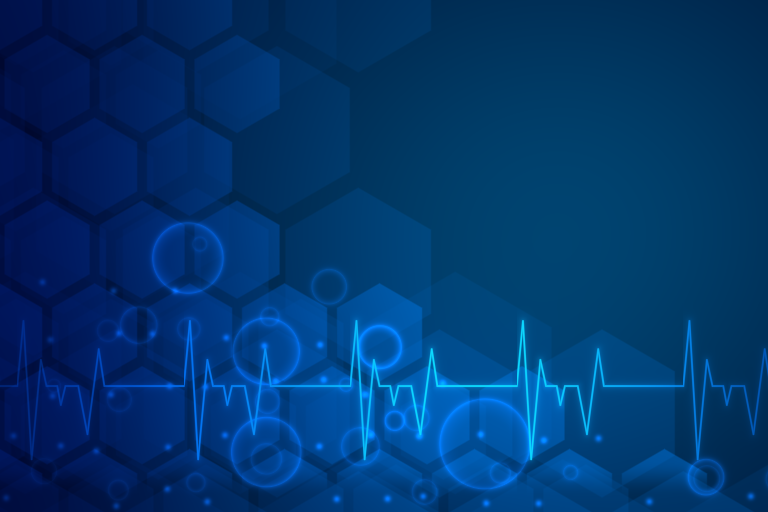
Reproduce this background procedurally as a Shadertoy shader.

```glsl
// Deep blue backdrop: layered hexagon lattices, bubbles and a glowing pulse line.
// Positions are in canvas heights, origin at the lower left.
#define HEX_STEP 0.1855
#define HEX_FILL 0.448
#define HEX_ALPHA 0.42
#define PULSE_Y 0.246
#define PULSE_START 0.371
#define PULSE_PERIOD 0.3252
#define PULSE_WIDTH 0.0013
#define BUBBLE_GLOW 0.30
#define DOT_GLOW 0.55

const vec3 NIGHT = vec3(0.0, 0.07, 0.20);
const vec3 TEAL  = vec3(0.0, 0.265, 0.44);
const vec3 AZURE = vec3(0.03, 0.42, 0.95);
const vec3 CYAN  = vec3(0.05, 0.87, 1.0);

float pixel() { return 1.0 / iResolution.y; }

vec3 hash32(vec2 cell) {
    vec3 h = fract(cell.xyx * vec3(0.1031, 0.1030, 0.0973));
    h += dot(h, h.yxz + 33.33);
    return fract((h.xxy + h.yzz) * h.zyx);
}

vec3 background(vec2 p) {
    vec2 toCore = (p - vec2(1.09, 0.55)) * vec2(1.0, 1.1);
    vec3 col = mix(NIGHT, TEAL, exp(-2.2 * dot(toCore, toCore)));
    col *= mix(vec3(0.0, 0.3, 0.8), vec3(1.0), smoothstep(-0.05, 0.5, p.x));
    vec2 toGlow = (p - vec2(0.85, 0.17)) * vec2(1.0, 1.7);
    return col + vec3(0.0, 0.04, 0.10) * exp(-9.0 * dot(toGlow, toGlow));
}

// Coverage of a lattice of upright hexagons, cut off along a bent right border
float hexLattice(vec2 p, vec2 origin, float size, float border) {
    vec2 period = size * vec2(1.0, 1.744);
    vec2 q = (p - origin) / period;
    vec2 even = round(q) * period + origin;
    vec2 odd = (round(q - 0.5) + 0.5) * period + origin;
    vec2 center = distance(p, even) < distance(p, odd) ? even : odd;
    if (center.x > border + 1.65 * max(0.0, 0.512 - center.y)) return 0.0;
    vec2 a = abs(p - center);
    float d = max(a.x, 0.5 * a.x + 0.866 * a.y) - HEX_FILL * size;
    float shade = 0.85 + 0.3 * (p.x - center.x + p.y - center.y) / size;
    return shade * smoothstep(pixel(), -pixel(), d);
}

// Thin circle with a soft rim of light on its inside
float bubble(vec2 p, vec2 center, float radius) {
    float d = length(p - center) - radius;
    float rim = smoothstep(-0.45 * radius, 0.0, d) * smoothstep(pixel(), -pixel(), d);
    return exp(-abs(d) / 0.004) + 0.35 * rim;
}

// Small bubbles and light dots, one candidate per cell, in the lower left
vec2 scatter(vec2 p, float size) {
    vec2 cell = floor(p / size);
    vec3 h = hash32(cell + 7.0);
    vec2 center = (cell + 0.25 + 0.5 * h.xy) * size;
    float inside = step(center.y, 0.68 - 0.4 * center.x);
    float ring = bubble(p, center, size * mix(0.08, 0.22, h.z)) * step(0.35, h.x);
    float dot2 = exp(-pow(length(p - center) / 0.0065, 2.0)) * step(0.25, h.y);
    return inside * vec2(ring, dot2) * mix(0.4, 1.0, smoothstep(0.0, 0.7, center.x));
}

float segment(vec2 p, vec2 a, vec2 b) {
    vec2 ab = b - a;
    return length(p - a - ab * clamp(dot(p - a, ab) / dot(ab, ab), 0.0, 1.0));
}

// Distance to one heartbeat, repeated along x
float pulse(vec2 p) {
    vec2 beat[13] = vec2[13](
        vec2(-0.012, 0.0), vec2(0.0, 0.127), vec2(0.016, -0.143), vec2(0.034, 0.051),
        vec2(0.045, 0.0), vec2(0.066, 0.0), vec2(0.073, -0.037), vec2(0.082, 0.0),
        vec2(0.107, 0.0), vec2(0.125, -0.094), vec2(0.147, 0.072), vec2(0.158, 0.0),
        vec2(PULSE_PERIOD - 0.012, 0.0));
    vec2 q = vec2(mod(p.x - PULSE_START + 0.012, PULSE_PERIOD) - 0.012, p.y - PULSE_Y);
    float d = 1.0;
    for (int i = 0; i < 12; i++) d = min(d, segment(q, beat[i], beat[i + 1]));
    return d;
}

void mainImage(out vec4 fragColor, in vec2 fragCoord) {
    vec2 p = fragCoord / iResolution.y;
    vec3 col = background(p);

    // Hexagons, from the broad faint layers to the small bright one
    vec3 lit = mix(vec3(0.0, 0.13, 0.50), vec3(0.0, 0.48, 0.92), smoothstep(0.0, 0.9, p.x));
    lit *= mix(1.0, 0.8, smoothstep(0.4, 1.0, p.y));
    col = mix(col, lit, 0.09 * hexLattice(p, vec2(0.889, 0.252), 0.42, 0.49));
    col = mix(col, lit, 0.17 * hexLattice(p, vec2(0.541, 0.746), 0.3174, 0.78));
    col = mix(col, lit, 0.12 * hexLattice(p, vec2(0.495, 0.806), HEX_STEP, 0.40));
    float lowFade = smoothstep(0.03, 0.10, p.y);
    col = mix(col, lit, HEX_ALPHA * lowFade * hexLattice(p, vec2(0.463, 0.836), HEX_STEP, 0.51));

    // Large bubbles
    float rings = bubble(p, vec2(0.367, 0.496), 0.069) + bubble(p, vec2(0.520, 0.314), 0.065)
                + bubble(p, vec2(0.520, 0.117), 0.068) + bubble(p, vec2(0.947, 0.133), 0.088)
                + 1.4 * bubble(p, vec2(0.742, 0.322), 0.042) + bubble(p, vec2(1.379, 0.068), 0.035)
                + 0.6 * bubble(p, vec2(0.643, 0.440), 0.034) + 0.6 * bubble(p, vec2(0.704, 0.128), 0.037)
                + bubble(p, vec2(0.771, 0.178), 0.019) + 0.5 * bubble(p, vec2(0.271, 0.365), 0.036);
    vec2 small = scatter(p, 0.145);
    vec2 specks = scatter(p + vec2(0.05, 0.03), 0.105);
    col += AZURE * (BUBBLE_GLOW * (rings + 0.5 * small.x) + DOT_GLOW * specks.y);

    // Pulse line, brightest right of the middle
    float d = pulse(p);
    float heat = exp(-pow((p.x - 0.92) / 0.42, 2.0));
    vec3 pulseColor = mix(vec3(0.0, 0.36, 0.95), CYAN, heat);
    float strength = mix(0.25, 1.0, smoothstep(0.0, 0.45, p.x)) * mix(1.0, 0.55, smoothstep(1.25, 1.5, p.x));
    col += pulseColor * 0.18 * strength * exp(-d / 0.006);
    col = mix(col, pulseColor, strength * smoothstep(PULSE_WIDTH + pixel(), PULSE_WIDTH - 0.5 * pixel(), d));

    fragColor = vec4(clamp(col, 0.0, 1.0), 1.0);
}
```
